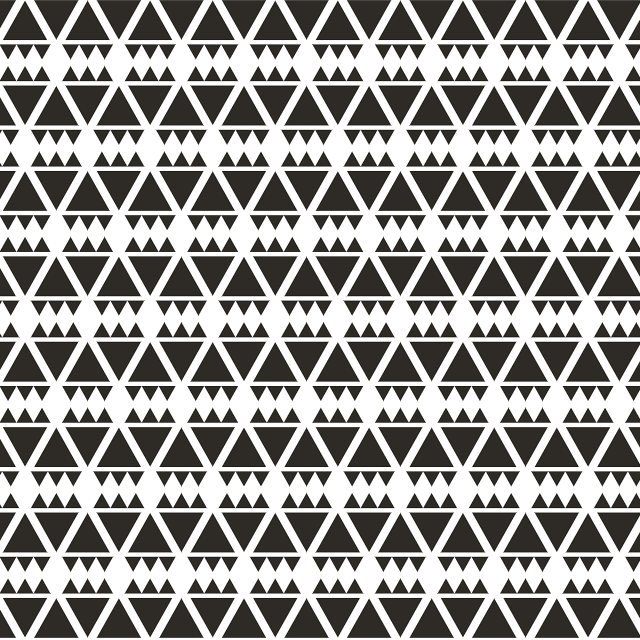
This pattern is drawn by a WebGL 2 fragment shader. Its source:

```glsl
#version 300 es
precision highp float;
// Rows of interlocking dark triangles on white, with small three-tooth combs between them.

uniform vec2 u_resolution;
out vec4 fragColor;

// Signed distance to an upright triangle: p.x is mirrored, base at y = 0, apex at y = height.
float triangle(vec2 p, float halfBase, float height) {
    float slant = dot(vec2(abs(p.x), p.y - height), normalize(vec2(height, halfBase)));
    return max(-p.y, slant);
}

void main() {
    // One unit is the column pitch; y runs down from the top edge.
    float columns = 10.23;
    vec2 p = gl_FragCoord.xy / u_resolution.y * columns;
    float pixel = columns / u_resolution.y;
    p.y = columns - p.y - 0.003;

    // Each row moves half a column; cells are split inside the white gap.
    float rowPitch = 1.365;
    float gap = 0.034;
    float row = floor((p.y + gap) / rowPitch);
    float y = p.y - row * rowPitch;
    float x = fract(p.x - 0.4 - 0.5 * row + 0.5) - 0.5;

    // Large triangles, alternately upright and inverted
    float d = triangle(vec2(x, 0.637 - y), 0.354, 0.630);
    d = min(d, triangle(vec2(0.5 - abs(x), y), 0.354, 0.630));

    // Two facing combs of three teeth
    float toothPitch = 0.2715;
    float tooth = x - toothPitch * clamp(floor(x / toothPitch + 0.5), -1.0, 1.0);
    d = min(d, triangle(vec2(tooth, y - 0.707), 0.1352, 0.240));
    d = min(d, triangle(vec2(tooth, 1.294 - y), 0.1352, 0.240));

    // Ink is slightly deeper along its rim
    vec3 rimInk = vec3(0.12, 0.11, 0.09);
    vec3 ink = mix(rimInk, vec3(0.18, 0.17, 0.15), smoothstep(0.010, 0.022, -d));
    float coverage = clamp(0.5 - d / pixel, 0.0, 1.0);
    fragColor = vec4(mix(vec3(1.0), ink, coverage), 1.0);
}
```
